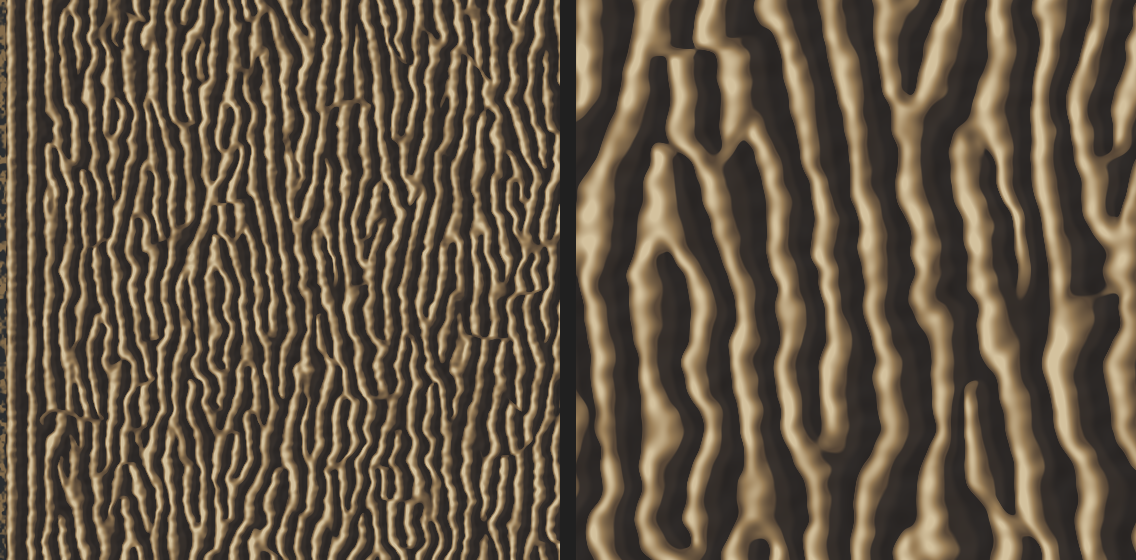
Left: the whole. Right: its middle third, enlarged.
Reproduce this texture procedurally as a WebGL 1 fragment shader.

```glsl
precision highp float;
// Side-lit sand ripples: wavy upright ridges that fork and merge, straight along the left edge.

uniform vec2 u_resolution;

#define RIPPLES 32.5           // ridges across the canvas
#define CELL vec2(1.4, 2.6)    // wave packet spacing, in ripple widths
#define ANGLE_SPREAD 0.6       // range of packet directions, radians
#define FREQ_SPREAD 0.3        // range of packet frequencies
#define WOBBLE 0.0125          // sideways waviness of the ridges
#define GRAIN 0.36             // strength of the small bumps
#define RIM 0.0105             // width of the rough left strip
#define SHADOW vec3(0.19, 0.17, 0.158)
#define BROWN vec3(0.345, 0.28, 0.215)
#define TAN vec3(0.61, 0.50, 0.345)
#define CREAM vec3(0.83, 0.76, 0.62)

const float TAU = 6.2831853;

vec2 hash2(vec2 p) {
  vec3 q = fract(p.xyx * vec3(0.1031, 0.1030, 0.0973));
  q += dot(q, q.yzx + 33.33);
  return fract((q.xx + q.yz) * q.zy);
}

float noise(vec2 p) {
  vec2 i = floor(p);
  vec2 f = fract(p);
  f = f * f * (3.0 - 2.0 * f);
  return mix(mix(hash2(i).x, hash2(i + vec2(1.0, 0.0)).x, f.x),
             mix(hash2(i + vec2(0.0, 1.0)).x, hash2(i + 1.0).x, f.x), f.y);
}

// Sum of random wave packets as a complex number; its zeros make the forks.
vec2 wavePackets(vec2 p) {
  vec2 grid = p * RIPPLES / CELL;
  vec2 home = floor(grid);
  vec2 sum = vec2(0.0);
  for (int j = -2; j <= 2; j++) {
    for (int i = -2; i <= 2; i++) {
      vec2 id = home + vec2(float(i), float(j));
      vec2 d = grid - id - hash2(id + 11.0);
      vec2 rnd = hash2(id + 57.3);
      float angle = (rnd.x - 0.5) * ANGLE_SPREAD;
      float freq = 1.0 + (hash2(id + 91.7).x - 0.5) * FREQ_SPREAD;
      vec2 dir = vec2(cos(angle), sin(angle));
      float phase = TAU * (freq * dot(dir, d * CELL) + rnd.y);
      sum += exp(-1.2 * dot(d, d)) * vec2(cos(phase), sin(phase));
    }
  }
  return sum;
}

// Straight wave that rules near the left edge.
vec2 edgeWave(float x) {
  float shift = 0.006 * (1.0 - smoothstep(0.02, 0.05, x));
  float phase = TAU * RIPPLES * (x - 0.048 + shift);
  return 8.0 * exp(-x * x / 0.0042) * vec2(cos(phase), sin(phase));
}

vec3 sandColor(float light) {
  vec3 color = mix(BROWN, TAN, clamp(light * 2.0, 0.0, 1.0));
  return mix(color, CREAM, clamp(light * 2.0 - 1.0, 0.0, 1.0));
}

void main() {
  vec2 p = gl_FragCoord.xy / u_resolution.y;

  // Bend the ridges, less so near the left edge.
  vec2 bent = p;
  float calm = smoothstep(0.02, 0.13, p.x);
  bent.x += WOBBLE * calm * (noise(p * vec2(17.0, 29.0)) - 0.5);
  bent.x += 0.4 * WOBBLE * calm * (noise(p * vec2(38.0, 56.0) + 5.0) - 0.5);
  bent.x += 0.003 * (noise(p * 95.0 + 7.0) - 0.5);

  // Ripple phase, skewed so the lit face starts abruptly; forks flatten to tan.
  vec2 wave = wavePackets(bent) + edgeWave(bent.x);
  float phase = atan(wave.y, wave.x);
  float height = smoothstep(0.0, 0.5, length(wave));
  float slope = mix(0.3, sin(phase + 0.5 * sin(phase)), height);
  float width = calm * (noise(p * vec2(34.0, 24.0) + 41.0) - 0.5);
  slope += 0.35 * width;

  // Small bumps lit from the upper left.
  vec2 g = p * 105.0;
  float bump = noise(g + vec2(0.5, -0.4)) - noise(g - vec2(0.1, -0.1));
  float patches = noise(p * 42.0 + 19.0) - 0.5;
  float light = 0.95 * pow(max(slope, 0.0), 1.4) + GRAIN * bump + 0.14 * patches;

  // Lit sand against shadow, with a faint brown tone in part of the shadow.
  float soft = max(0.08, 0.42 * TAU * RIPPLES / u_resolution.y);
  float lit = smoothstep(-soft, soft, slope + 0.02 + 0.15 * bump);
  float warm = smoothstep(-0.3, 0.6, -cos(phase) + 0.5 * patches);
  vec3 shade = SHADOW + vec3(0.04, 0.03, 0.02) * (warm - 0.5) + 0.02 * bump;
  vec3 color = mix(shade, sandColor(light), lit);

  // Rough dark strip with tan specks along the left border.
  float specks = 0.6 * noise(p * 70.0 + 3.0) + 0.4 * noise(p * 190.0);
  vec3 rough = mix(vec3(0.17, 0.18, 0.19), TAN * 0.85, smoothstep(0.4, 0.7, specks));
  float rim = RIM + 0.004 * (noise(p * 60.0 + 31.0) - 0.5);
  float edge = max(0.0012, 0.7 / u_resolution.y);
  color = mix(rough, color, smoothstep(rim - edge, rim + edge, p.x));

  gl_FragColor = vec4(color, 1.0);
}
```
